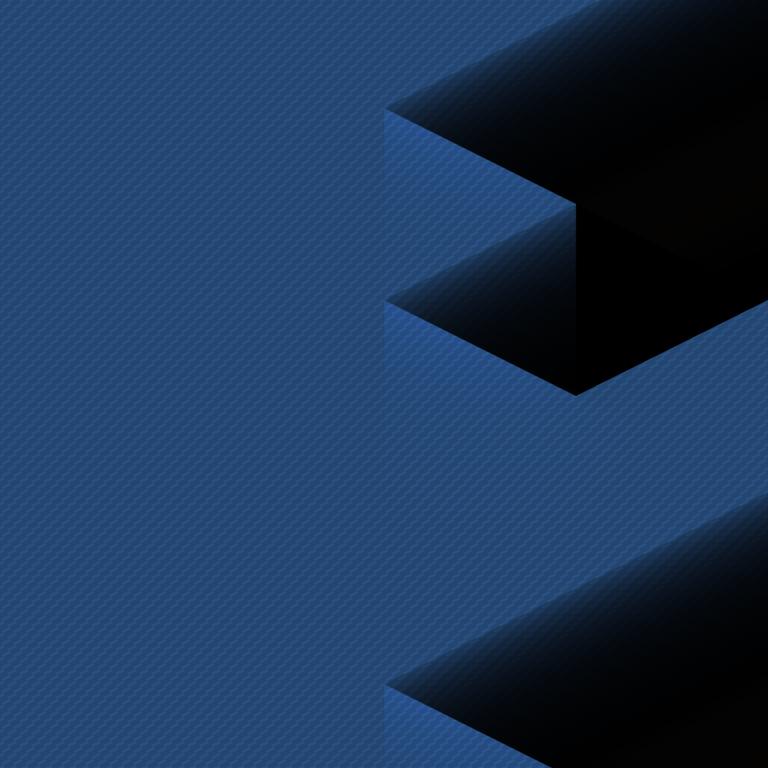
Give the GLSL for this background, as a three.js fragment shader.

```glsl
// Blue woven wall with three dark wedge-shaped recesses cut at a 2:1 slope.
// Each wedge is the overlap of half planes, shaded by its depth under the
// upper edge; the weave is a repeated pair of short slanted dashes.

#define BASE_BLUE   vec3(0.137, 0.270, 0.440)
#define THREAD_BLUE vec3(0.170, 0.335, 0.525)
#define GLOW_BLUE   vec3(0.015, 0.040, 0.110)
#define WARM_BLACK  vec3(0.014, 0.012, 0.009)
#define SLOPE       0.5
#define TIP_X       0.5
#define CORNER_X    0.75
#define FADE_DEPTH  0.055
#define GLOW_DEPTH  0.06
#define EDGE_SOFT   0.0012
#define WEAVE_COUNT 64.0

varying vec2 vUv;

// Distance to a short dash that rises to the right.
float dashDistance(vec2 q) {
  vec2 halfDash = vec2(0.26, 0.26 * SLOPE);
  float along = clamp(dot(q, halfDash) / dot(halfDash, halfDash), -1.0, 1.0);
  return length(q - halfDash * along);
}

// Two staggered dashes in each repeated cell.
float weave(vec2 p) {
  float thread = 0.0;
  for (int i = 0; i < 2; i++) {
    vec2 q = fract(p * WEAVE_COUNT + float(i) * vec2(0.5)) - 0.5;
    thread = max(thread, 1.0 - smoothstep(0.02, 0.19, dashDistance(q)));
  }
  return thread;
}

// Vertical depth below the upper edge of a wedge.
float depthUnder(vec2 p, float tipY) {
  return tipY + SLOPE * (p.x - TIP_X) - p.y;
}

// Vertical height above the lower edge of a wedge.
float heightOver(vec2 p, float tipY) {
  return p.y - tipY + SLOPE * (p.x - TIP_X);
}

float inside(float d) {
  return smoothstep(-EDGE_SOFT, EDGE_SOFT, d);
}

// Soft light on the wall beneath a wedge tip.
vec3 tipGlow(vec2 p, float tipY) {
  float below = -heightOver(p, tipY);
  float fade = exp(-max(below, 0.0) / GLOW_DEPTH) * inside(below);
  float across = inside(p.x - TIP_X) * (1.0 - smoothstep(TIP_X, 0.85, p.x));
  return GLOW_BLUE * fade * across;
}

// Wall colour sinking to black, with a faint warm tone far inside.
vec3 recessColor(vec3 wall, float depth) {
  float warm = smoothstep(0.22, 0.28, depth) * (1.0 - smoothstep(0.34, 0.46, depth));
  return wall * 0.82 * exp(-max(depth, 0.0) / FADE_DEPTH) + WARM_BLACK * warm;
}

void main() {
  vec2 p = vUv;
  float topTip = 0.8594;
  float middleTip = topTip - 0.25;
  float bottomTip = topTip - 0.75;

  // Woven wall and tip light
  vec3 wall = mix(BASE_BLUE, THREAD_BLUE, 0.75 * weave(p));
  vec3 color = wall + tipGlow(p, topTip) + tipGlow(p, middleTip) + tipGlow(p, bottomTip);

  // Middle recess, closed by a rising edge and black past its corner
  float depth = depthUnder(p, middleTip);
  float rising = p.y - (middleTip - 0.125) - SLOPE * (p.x - CORNER_X);
  float mask = inside(min(min(depth, heightOver(p, middleTip)), rising));
  vec3 hollow = recessColor(wall, depth) * (1.0 - inside(p.x - CORNER_X));
  color = mix(color, hollow, mask);

  // Top and bottom recesses
  for (int i = 0; i < 2; i++) {
    float tipY = i == 0 ? topTip : bottomTip;
    depth = depthUnder(p, tipY);
    mask = inside(min(depth, heightOver(p, tipY)));
    color = mix(color, recessColor(wall, depth), mask);
  }

  gl_FragColor = vec4(color, 1.0);
}
```
